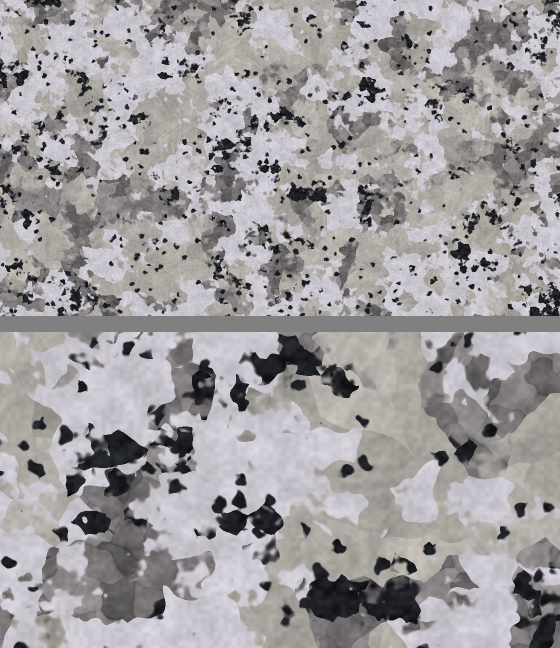
Top: the whole. Bottom: its middle third, enlarged.
This texture is drawn by a Shadertoy shader. Its source:

```glsl
// Polished granite: cream feldspar, white plagioclase, grey quartz and black mica.

const vec3 CREAM = vec3(0.690, 0.672, 0.648);
const vec3 WHITE = vec3(0.795, 0.780, 0.815);
const vec3 QUARTZ = vec3(0.480, 0.464, 0.468);
const vec3 MICA = vec3(0.070, 0.075, 0.088);

float hash(vec2 p) {
    return fract(sin(dot(p, vec2(127.1, 311.7))) * 43758.5453);
}

vec2 hash2(vec2 p) {
    return vec2(hash(p), hash(p + 37.3));
}

float noise(vec2 p) {
    vec2 i = floor(p), f = fract(p);
    f = f * f * (3.0 - 2.0 * f);
    float low = mix(hash(i), hash(i + vec2(1, 0)), f.x);
    float high = mix(hash(i + vec2(0, 1)), hash(i + vec2(1, 1)), f.x);
    return mix(low, high, f.y);
}

float fbm(vec2 p, int octaves) {
    float sum = 0.0, total = 0.0, weight = 1.0;
    for (int i = 0; i < octaves; i++) {
        sum += weight * noise(p);
        total += weight;
        weight *= 0.55;
        p = mat2(1.6, 1.2, -1.2, 1.6) * p + 11.7;
    }
    return sum / total;
}

vec2 warp(vec2 p, float scale, float amount) {
    vec2 q = p * scale;
    return p + amount * (vec2(fbm(q, 2), fbm(q + 53.0, 2)) - 0.5);
}

// Voronoi grain: xy = seed point, z = distance to seed, w = gap to the next grain
vec4 grain(vec2 p, float scale) {
    vec2 q = p * scale, cell = floor(q), seed = cell;
    float nearest = 9.0, second = 9.0;
    for (int y = -1; y <= 1; y++) {
        for (int x = -1; x <= 1; x++) {
            vec2 id = cell + vec2(x, y);
            vec2 point = id + hash2(id);
            float d = length(q - point);
            if (d < nearest) {
                second = nearest;
                nearest = d;
                seed = point;
            } else {
                second = min(second, d);
            }
        }
    }
    return vec4(seed / scale, nearest, second - nearest);
}

// Fine lines along a direction that differs from crystal to crystal
float cleavage(vec2 p, vec2 seed) {
    float a = 6.283 * hash(seed * 91.0);
    vec2 along = vec2(cos(a), sin(a));
    return noise(vec2(dot(p, along) * 18.0, dot(p, vec2(-along.y, along.x)) * 120.0));
}

vec3 feldspar(vec2 p) {
    vec4 g = grain(warp(p, 22.0, 0.05), 11.0);
    float tone = 0.91 + 0.14 * hash(g.xy * 57.0);
    tone += 0.10 * (cleavage(p, g.xy) - 0.5) + 0.22 * (fbm(p * 26.0, 3) - 0.5);
    return CREAM * tone;
}

vec3 quartz(vec2 p) {
    vec4 g = grain(warp(p, 45.0, 0.022), 27.0);
    float tone = 0.76 + 0.46 * hash(g.xy * 73.0);
    tone += 0.40 * (fbm(p * 55.0, 3) - 0.5);
    tone -= 0.10 * (1.0 - smoothstep(0.0, 0.12, g.w));
    return QUARTZ * tone;
}

vec3 plagioclase(vec2 p) {
    return WHITE * (1.0 + 0.20 * (fbm(p * 48.0, 3) - 0.5));
}

// Clustered flakes plus small isolated specks
float micaCover(vec2 p, float quartzShare) {
    vec4 flake = grain(warp(p, 60.0, 0.022), 44.0);
    float cluster = 0.66 * noise(flake.xy * 13.0 + 81.0) + 0.34 * hash(flake.xy * 61.0);
    cluster += 0.06 * quartzShare + 0.24 * (fbm(p * 75.0, 2) - 0.5);
    float cover = smoothstep(0.745, 0.805, cluster);
    vec4 speck = grain(warp(p, 90.0, 0.012), 52.0);
    float present = step(0.91, hash(speck.xy * 39.0));
    float radius = 0.22 + 0.24 * hash(speck.xy * 83.0);
    return max(cover, present * (1.0 - smoothstep(radius - 0.08, radius + 0.08, speck.z)));
}

vec3 granite(vec2 p) {
    // Mineral choice per grain, roughened along the borders
    vec4 g = grain(warp(p, 38.0, 0.03), 25.0);
    float rough = fbm(p * 42.0, 3) - 0.5;
    float greyField = 0.78 * fbm(g.xy * 8.0 + 5.0, 2) + 0.22 * hash(g.xy * 47.0);
    float whiteField = 0.80 * fbm(g.xy * 11.0 + 31.0, 2) + 0.20 * hash(g.xy * 29.0);
    float greyShare = 1.0 - smoothstep(0.41, 0.47, greyField + 0.20 * rough);
    float whiteShare = smoothstep(0.515, 0.55, whiteField + 0.30 * rough - 0.05 * greyShare);

    vec3 color = mix(feldspar(p), quartz(p), greyShare);
    color = mix(color, plagioclase(p), whiteShare);
    float flakeTone = 0.7 + 1.3 * noise(p * 110.0);
    color = mix(color, MICA * flakeTone, 0.97 * micaCover(p, greyShare * (1.0 - whiteShare)));
    return color + 0.07 * (noise(p * 210.0) - 0.5);
}

void mainImage(out vec4 fragColor, in vec2 fragCoord) {
    // Four samples per pixel smooth the grain edges
    vec3 color = vec3(0.0);
    for (int i = 0; i < 4; i++) {
        vec2 offset = vec2(i % 2, i / 2) * 0.5 - 0.25;
        color += granite((fragCoord + offset) / iResolution.y + 3.0);
    }
    fragColor = vec4(color / 4.0, 1.0);
}
```
